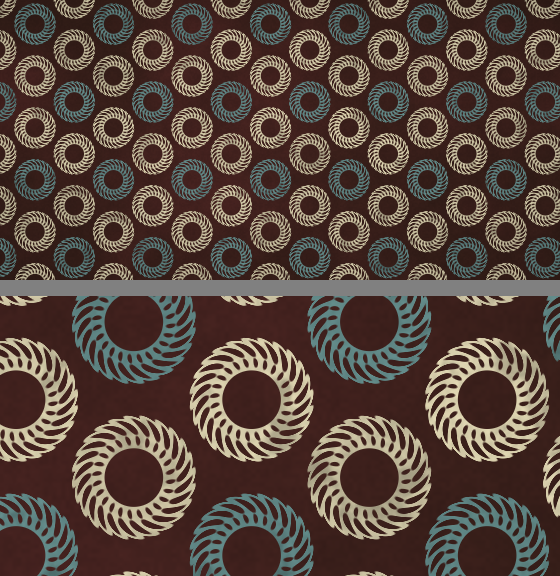
Top, the full canvas; bottom, a detail of the centre.
Give the GLSL for this pattern, as a Shadertoy shader.

```glsl
// Staggered columns of openwork wreaths, cream with every third one teal, on worn maroon.
// Each wreath is a scalloped annulus in polar coordinates, cut by slanted outer slots and
// short inner slots; value noise adds mottling, grain and edge darkening.

const vec2  SPACING      = vec2(0.1402, 0.1854); // column and row steps, in canvas heights
const vec2  FIRST_CENTRE = vec2(0.1250, 0.0860); // measured from the top left
const float WREATH_R     = 0.0742;
const float HOLE_R       = 0.47;                 // radii below are relative to WREATH_R
const float BLADES       = 24.0;
const float TWIST        = 2.1;
const float SCALLOP      = 0.055;
const vec2  OUTER_SLOT   = vec2(0.070, 0.130);   // half width, half length
const vec2  INNER_SLOT   = vec2(0.036, 0.075);
const float OUTER_SLOT_R = 0.815;
const float INNER_SLOT_R = 0.595;
const vec3  MAROON       = vec3(0.265, 0.130, 0.120);
const vec3  UMBER        = vec3(0.190, 0.110, 0.088);
const vec3  CREAM        = vec3(0.840, 0.805, 0.670);
const vec3  TEAL         = vec3(0.390, 0.550, 0.545);
const float TAU          = 6.2831853;

float hash(vec2 p) {
    vec3 q = fract(p.xyx * 0.1031);
    q += dot(q, q.yzx + 33.33);
    return fract((q.x + q.y) * q.z);
}

float noise(vec2 p) {
    vec2 i = floor(p), f = fract(p);
    f = f * f * (3.0 - 2.0 * f);
    return mix(mix(hash(i), hash(i + vec2(1, 0)), f.x),
               mix(hash(i + vec2(0, 1)), hash(i + vec2(1, 1)), f.x), f.y);
}

float fbm(vec2 p) {
    float sum = 0.0, amp = 0.5;
    for (int i = 0; i < 5; i++) {
        sum += amp * noise(p);
        p = p * 2.03 + 17.3;
        amp *= 0.5;
    }
    return sum;
}

// Approximate signed distance to an ellipse
float ellipse(vec2 p, vec2 halfSize) {
    return (length(p / halfSize) - 1.0) * halfSize.x;
}

// Distance to a wreath of unit radius
float wreath(vec2 p) {
    float r = length(p);
    float lean = TWIST * (r - 0.5) * (r - 0.5);
    float turn = (atan(p.y, p.x) + lean) * BLADES / TAU;
    float blade = fract(turn) - 0.5;
    float across = blade * TAU / BLADES * r;

    float rim = r - 1.0 + SCALLOP * 4.0 * blade * blade;
    float body = max(rim, HOLE_R - r);
    float outerSlot = ellipse(vec2(across, r - OUTER_SLOT_R), OUTER_SLOT);
    float innerSlot = ellipse(vec2(across, r - INNER_SLOT_R), INNER_SLOT);
    return max(body, -min(outerSlot, innerSlot));
}

void mainImage(out vec4 fragColor, in vec2 fragCoord) {
    float pixel = 1.0 / iResolution.y;
    vec2 p = vec2(fragCoord.x, iResolution.y - fragCoord.y) * pixel;

    // Mottled ground
    float patches = fbm(p * 3.0 + 4.0);
    float wear = fbm(p * 22.0);
    float grain = noise(p * 190.0) - 0.5;
    vec2 edge = 2.0 * fragCoord / iResolution.xy - 1.0;
    float shade = 0.3 * dot(edge, edge) + 1.7 * (patches - 0.42);
    vec3 color = mix(MAROON, UMBER, clamp(shade + 0.2, 0.0, 1.0));

    // Wreaths reach past their column, so the neighbouring columns are drawn too
    vec2 grid = (p - FIRST_CENTRE) / SPACING;
    float column = floor(grid.x + 0.5);
    for (int i = -1; i <= 1; i++) {
        float c = column + float(i);
        float odd = mod(c, 2.0);
        float row = floor(grid.y + 0.5 * odd + 0.5);
        vec2 local = (grid - vec2(c, row - 0.5 * odd)) * SPACING;
        float d = wreath(local / WREATH_R) * WREATH_R;
        float isTeal = step(mod(row + odd + 0.5, 3.0), 1.0);
        vec3 ink = mix(CREAM, TEAL, isTeal);
        ink *= 0.95 + 0.08 * (hash(vec2(c, row) + 40.0) - 0.5);
        ink *= 1.0 - 0.22 * smoothstep(0.5, 0.75, wear);
        color = mix(color, ink, clamp(0.5 - d / pixel, 0.0, 1.0));
    }

    // Aged finish: broad stains, fine grain, darkened border
    color *= 1.0 + 0.16 * (wear - 0.5) + 0.09 * grain;
    color *= 1.03 - 0.06 * dot(edge, edge);
    fragColor = vec4(clamp(color, 0.0, 1.0), 1.0);
}
```
